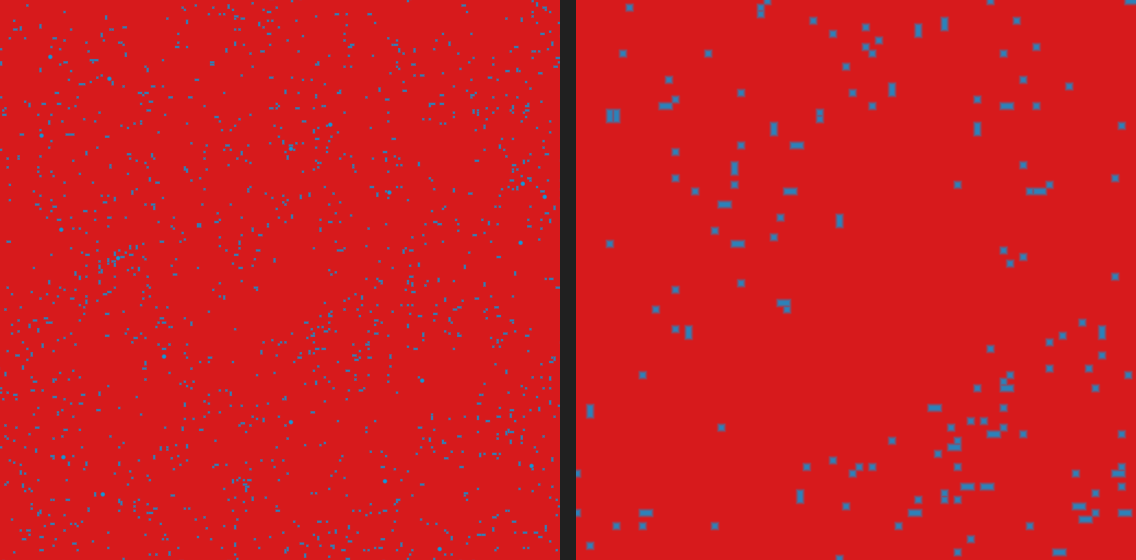
Left: the whole. Right: its middle third, enlarged.
Write a Shadertoy shader that draws this texture.

```glsl
// Sparse blue specks on a fine square grid, scattered over a flat red ground.
#define GRID 256.0
#define DENSITY 0.0195
#define CLUSTERING 0.45
#define SOFTNESS 0.36
#define WIDE_SHARE 0.16
#define TALL_SHARE 0.11
#define BLOB_SHARE 0.018
#define GROUND vec3(0.845, 0.102, 0.110)
#define SPECK vec3(0.170, 0.510, 0.730)
#define BLOB_CORE vec3(0.060, 0.600, 0.860)

// Integer hash giving two independent values in 0..1 for a grid cell.
vec2 hashCell(vec2 cell) {
    uvec2 q = uvec2(ivec2(cell) + 4096);
    uint n = q.x * 1597u + q.y * 51749u;
    n = (n ^ (n >> 15)) * 739391u;
    n = (n ^ (n >> 13)) * 836413u;
    n = (n ^ (n >> 16)) * 668265u;
    n ^= n >> 14;
    return vec2(n & 65535u, n >> 16) / 65536.0;
}

// Layered sines make some regions slightly busier than others.
float localDensity(vec2 cell) {
    vec2 p = cell / GRID;
    float waves = sin(13.0 * p.x + 2.0 * sin(9.0 * p.y))
                + sin(17.0 * p.y - 2.0 * sin(11.0 * p.x) + 1.3)
                + sin(31.0 * (p.x + p.y) + 3.0 * sin(19.0 * p.x));
    return DENSITY * (1.0 + CLUSTERING * waves / 1.5);
}

float roundedBox(vec2 p, vec2 halfSize, float radius) {
    vec2 d = abs(p) - halfSize + radius;
    return length(max(d, 0.0)) + min(max(d.x, d.y), 0.0) - radius;
}

void mainImage(out vec4 fragColor, in vec2 fragCoord) {
    vec2 p = fragCoord / iResolution.y * GRID;
    vec2 home = floor(p);
    float soft = max(SOFTNESS, 0.5 * GRID / iResolution.y);
    float cover = 0.0;
    float core = 0.0;

    // Specks grow right and up from their seed cell, so look further back.
    for (int j = -2; j <= 1; j++) {
        for (int i = -2; i <= 1; i++) {
            vec2 cell = home + vec2(i, j);
            vec2 rnd = hashCell(cell);
            if (rnd.x > localDensity(cell)) continue;

            // Pick a single cell, a wide or tall pair, or a round blob.
            bool blob = rnd.y < BLOB_SHARE;
            float pick = rnd.y - BLOB_SHARE;
            vec2 size = vec2(1.0);
            if (blob) size = vec2(2.0);
            else if (pick < WIDE_SHARE) size.x = 2.0;
            else if (pick < WIDE_SHARE + TALL_SHARE) size.y = 2.0;

            vec2 offset = p - cell - 0.5 * size;
            float edge = roundedBox(offset, 0.5 * size, blob ? 1.0 : 0.0);
            cover = max(cover, 1.0 - smoothstep(-soft, soft, edge));
            if (blob) core = max(core, 1.0 - smoothstep(0.3, 1.0, length(offset)));
        }
    }

    vec3 color = mix(GROUND, mix(SPECK, BLOB_CORE, core), cover);
    fragColor = vec4(color, 1.0);
}
```
